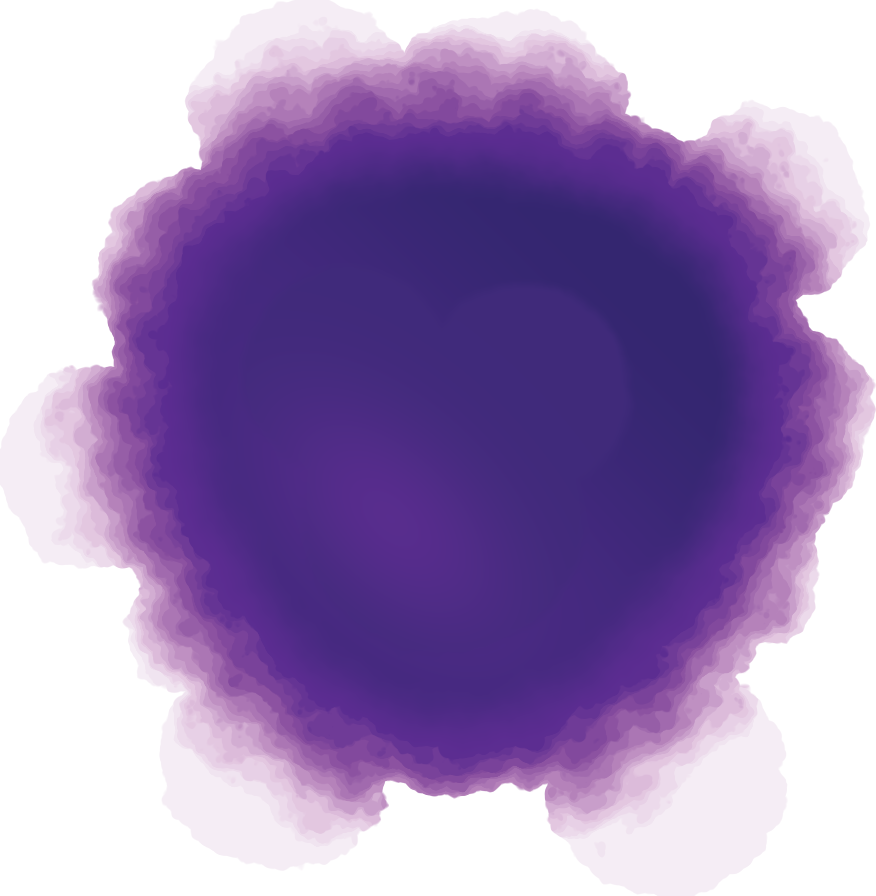
Reproduce this background procedurally as a Shadertoy shader.

```glsl
const vec3 PAPER = vec3(1.0);
const vec3 MIST = vec3(0.96, 0.93, 0.96);
const vec3 LILAC = vec3(0.88, 0.76, 0.87);
const vec3 ORCHID = vec3(0.71, 0.51, 0.73);
const vec3 PLUM = vec3(0.53, 0.30, 0.62);
const vec3 VIOLET = vec3(0.36, 0.175, 0.57);
const vec3 INDIGO = vec3(0.265, 0.16, 0.495);
const vec3 MIDNIGHT = vec3(0.205, 0.15, 0.44);
const vec3 PLATEAU = vec3(0.25, 0.165, 0.48);
const vec3 GLOW = vec3(0.345, 0.175, 0.555);

const vec2 CENTER = vec2(0.031, 0.016);
const float BODY_RADIUS = 0.403;
const float WASH_START = 0.330;   // radius where the outer layers begin
const float WASH_WIDTH = 0.138;
const int LAYERS = 18;
const vec2 GLOW_CENTER = vec2(-0.053, -0.079);
const vec2 GLOW_SIZE = vec2(0.17, 0.095);

// Outer petals of the stain: center and radius
const int PETALS = 10;
const vec3 PETAL[PETALS] = vec3[](
    vec3(0.370, 0.031, 0.115), vec3(0.363, 0.266, 0.113),
    vec3(0.070, 0.344, 0.146), vec3(-0.145, 0.370, 0.130),
    vec3(-0.268, 0.194, 0.113), vec3(-0.375, -0.021, 0.115),
    vec3(-0.275, -0.203, 0.076), vec3(-0.180, -0.340, 0.130),
    vec3(0.253, -0.366, 0.133), vec3(0.344, -0.138, 0.085));

vec2 hash2(vec2 cell) {
    vec3 q = fract(cell.xyx * vec3(0.1031, 0.1030, 0.0973));
    q += dot(q, q.yzx + 33.33);
    return fract((q.xx + q.yz) * q.zy);
}

// Distance to the nearest scattered cell point
float cellular(vec2 p) {
    vec2 cell = floor(p), f = p - cell;
    float nearest = 8.0;
    for (int y = -1; y <= 1; y++)
        for (int x = -1; x <= 1; x++) {
            vec2 o = vec2(x, y);
            vec2 d = o + hash2(cell + o) - f;
            nearest = min(nearest, dot(d, d));
        }
    return sqrt(nearest);
}

float disc(vec2 p, vec3 circle) {
    return length(p - circle.xy) - circle.z;
}

// Pigment ramp from violet (0) to mist (1)
vec3 washColor(float t) {
    float s = 4.0 * t;
    vec3 c = mix(VIOLET, PLUM, clamp(s, 0.0, 1.0));
    c = mix(c, ORCHID, clamp(s - 1.0, 0.0, 1.0));
    c = mix(c, LILAC, clamp(s - 2.0, 0.0, 1.0));
    return mix(c, MIST, clamp(s - 3.0, 0.0, 1.0));
}

// Deep middle: shaded indigo, a scalloped plateau and a slanted glow
vec3 coreColor(vec2 p, float rag) {
    float shade = smoothstep(-0.06, 0.24, dot(p - CENTER, vec2(0.70, 0.71)));
    vec3 c = mix(INDIGO, MIDNIGHT, shade);
    float plateau = min(disc(p, vec3(0.096, 0.064, 0.117)),
                    min(disc(p, vec3(-0.099, 0.083, 0.117)),
                        disc(p, vec3(0.005, -0.073, 0.156))));
    c = mix(c, PLATEAU, 1.0 - smoothstep(-0.006, 0.010, plateau + 0.3 * rag));
    vec2 g = p - GLOW_CENTER;
    g = vec2(g.x - g.y, g.x + g.y) * 0.7071 / GLOW_SIZE;
    return mix(c, GLOW, exp(-dot(g, g)));
}

void mainImage(out vec4 fragColor, in vec2 fragCoord) {
    vec2 p = (fragCoord - 0.5 * iResolution.xy) / iResolution.y;
    float aa = 1.0 / iResolution.y;

    // Torn edges
    float rag = 0.024 * (cellular(p * 14.0) - 0.45)
              + 0.011 * (cellular(p * 37.0 + 5.0) - 0.45)
              + 0.005 * (cellular(p * 83.0 + 9.0) - 0.45);

    // Silhouette
    float outline = length(p - CENTER) - BODY_RADIUS;
    for (int i = 0; i < PETALS; i++)
        outline = min(outline, disc(p, PETAL[i]));
    outline += 0.8 * rag;

    // Uneven spread of the pigment around the center
    vec2 q = p - CENTER;
    float angle = atan(q.y, q.x);
    float spread = 0.012 + 0.008 * sin(angle) + 0.018 * cos(3.0 * angle - 1.31);
    float reach = length(q) - spread;
    float depth = reach + 1.3 * rag + 0.015 * smoothstep(-0.03, 0.0, outline);

    // Stacked translucent layers, each with its own ripple
    float wash = 0.0;
    for (int i = 0; i < LAYERS; i++) {
        float k = float(i);
        float ripple = sin(p.x * 74.0 + k * 2.3 + 2.0 * sin(p.y * 61.0 + k))
                     + 0.5 * sin(p.y * 157.0 - k * 1.7 + 2.0 * sin(p.x * 131.0));
        float edge = WASH_START + WASH_WIDTH * (k + 0.5) / float(LAYERS);
        wash += smoothstep(-aa, aa, depth + 0.0035 * ripple - edge);
    }

    vec3 color = washColor(wash / float(LAYERS));
    float core = 1.0 - smoothstep(0.255, 0.335, reach + 0.5 * rag);
    color = mix(color, coreColor(p, rag), core);
    color = mix(color, PAPER, smoothstep(-aa, aa, outline));
    fragColor = vec4(color, 1.0);
}
```
